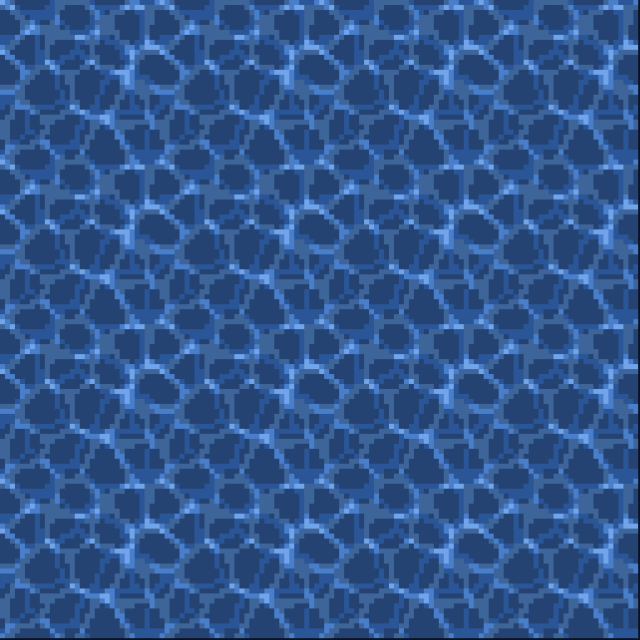
This texture is drawn by a three.js fragment shader. Its source:

```glsl
varying vec2 vUv;

const float TILES = 4.0;            // repeats across and down
const float BLOCKS = 32.0;          // square blocks along one tile
const float CELLS = 4.0;            // ripple cells along one tile, even
const float SPAN = 0.9974;          // part of the canvas filled by tiles
const float BLOCK_SOFTNESS = 0.22;  // blend between blocks, in blocks
const float JITTER = 0.72;          // scatter of the cell centres
const float DRIFT = 0.55;           // scatter of the deep net from the top net
const vec2 DEEP_SHIFT = vec2(0.21, 0.15);  // offset of the deep net, in cells
const float ROUNDNESS = 11.0;       // lower fills the corners of cells more
const float TOP_WIDTH = 0.145;      // line widths, in cells
const float DEEP_WIDTH = 0.115;
const float GLINT_REACH = 0.4;      // how central a crossing must be to shine

const vec3 WATER = vec3(0.145, 0.262, 0.447);
const vec3 TOP_LINE = vec3(0.245, 0.395, 0.600);
const vec3 DEEP_LINE = vec3(0.165, 0.335, 0.590);
const vec3 CROSSING = vec3(0.285, 0.495, 0.795);
const vec3 GLINT = vec3(0.445, 0.645, 0.915);
const vec3 MARGIN = vec3(0.040, 0.070, 0.140);

float hash(vec2 p) {
  return fract(sin(dot(p, vec2(127.1, 311.7))) * 43758.5453);
}

vec2 scatter(vec2 p) {
  return vec2(hash(p), hash(p + 31.7)) - 0.5;
}

// Gap between the nearest cell centre and a soft minimum of the others
float borderGap(vec2 p, float drift) {
  vec2 home = floor(p);
  float nearest = 9.0;
  float total = 0.0;
  for (int y = -1; y <= 1; y++) {
    for (int x = -1; x <= 1; x++) {
      vec2 cell = home + vec2(float(x), float(y));
      vec2 id = mod(cell, CELLS);
      // Odd rows are staggered by half a cell
      vec2 centre = cell + vec2(0.25 + 0.5 * mod(id.y, 2.0), 0.5)
                  + scatter(id + 5.3) * JITTER + scatter(id + 62.9) * drift;
      float d = distance(p, centre);
      nearest = min(nearest, d);
      total += exp(-ROUNDNESS * d);
    }
  }
  float others = total * exp(ROUNDNESS * nearest) - 1.0;
  return -log(max(others, 0.0001)) / ROUNDNESS;
}

// Flat colour of one block, from two overlapping nets of light
vec3 blockColor(vec2 block) {
  vec2 p = (mod(block, BLOCKS) + 0.5) * CELLS / BLOCKS;
  float top = borderGap(p, 0.0) / TOP_WIDTH;
  float deep = borderGap(p + DEEP_SHIFT, DRIFT) / DEEP_WIDTH;
  if (top < 1.0 && deep < 1.0) {
    return top + deep < GLINT_REACH ? GLINT : CROSSING;
  }
  if (top < 1.0) return TOP_LINE;
  return deep < 1.0 ? DEEP_LINE : WATER;
}

void main() {
  // Tiles start at the upper left
  vec2 fromCorner = vec2(vUv.x, 1.0 - vUv.y) / SPAN;
  vec2 p = fromCorner * TILES * BLOCKS - 0.5;

  // Blend the four neighbouring blocks over a narrow seam
  vec2 base = floor(p);
  vec2 blend = clamp((fract(p) - 0.5) / BLOCK_SOFTNESS + 0.5, 0.0, 1.0);
  vec3 upper = mix(blockColor(base), blockColor(base + vec2(1.0, 0.0)), blend.x);
  vec3 lower = mix(blockColor(base + vec2(0.0, 1.0)), blockColor(base + 1.0), blend.x);
  vec3 color = mix(upper, lower, blend.y);

  // Thin dark margin at the right and bottom
  float outer = max(fromCorner.x, fromCorner.y);
  color = mix(color, MARGIN, smoothstep(0.9995, 1.0005, outer));

  gl_FragColor = vec4(color, 1.0);
}
```
